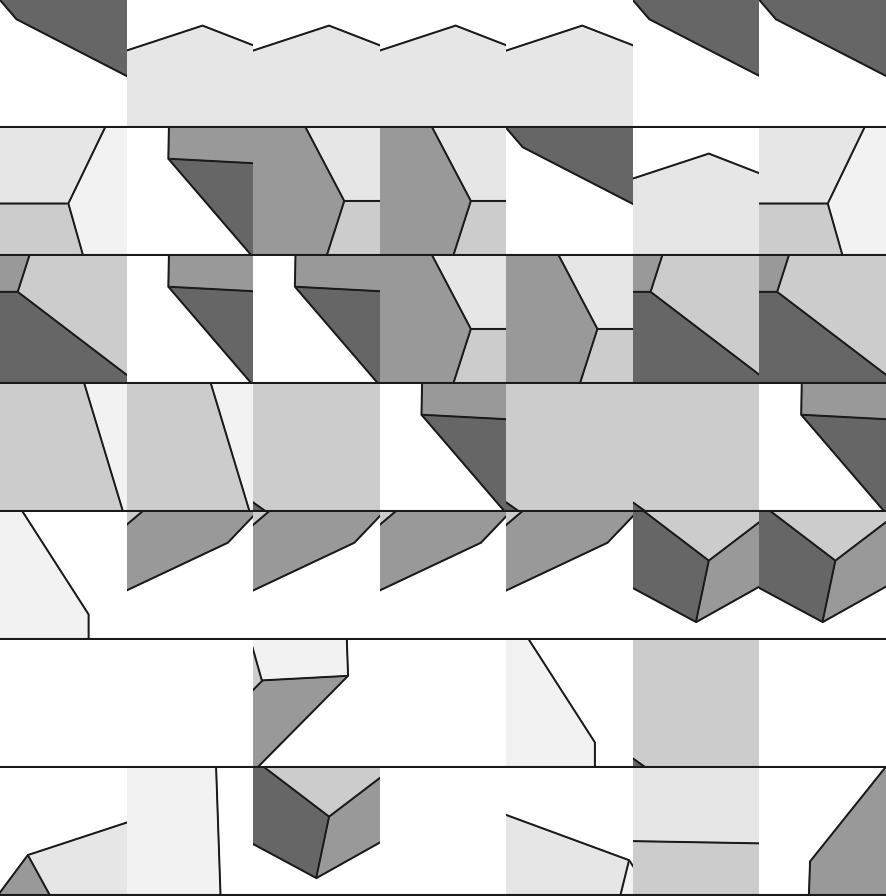
A Shadertoy shader for this pattern:

```glsl
const float WHITE = 1.0, PALE = 0.95, LIGHT = 0.9, SILVER = 0.8, GREY = 0.6, DARK = 0.4, INK = 0.1;
const float KEEP = -1.0; // sector that leaves the tone beneath untouched

uint hash(uint n) {
    n = (n ^ 61u) ^ (n >> 16);
    n *= 9u;
    n ^= n >> 4;
    n *= 668265u;
    return n ^ (n >> 15);
}

// Position of a tile in a shuffled deck, so each motif keeps its share
int shuffledRank(int tile) {
    uint own = hash(uint(tile) + 137u);
    int rank = 0;
    for (int i = 0; i < 49; i++) rank += hash(uint(i) + 137u) < own ? 1 : 0;
    return rank;
}

float stroke(float dist, float blur) {
    return 1.0 - smoothstep(0.008 - blur, 0.008 + blur, dist);
}

float rayDistance(vec2 q, float degrees) {
    vec2 dir = vec2(cos(radians(degrees)), sin(radians(degrees)));
    return length(q - dir * max(dot(q, dir), 0.0));
}

// Three faces meeting at a vertex: rising ray angles in degrees,
// tones counterclockwise from the first ray, ink only between unlike tones
void corner(inout float tone, vec2 p, float blur, vec2 vertex, vec3 rays, vec3 faces) {
    vec2 q = p - vertex;
    float angle = mod(degrees(atan(q.y, q.x)), 360.0);
    float face = angle < rays.x || angle >= rays.z ? faces.z : angle < rays.y ? faces.x : faces.y;
    if (face >= 0.0) tone = face;
    float edge = 9.0;
    if (faces.z != faces.x) edge = min(edge, rayDistance(q, rays.x));
    if (faces.x != faces.y) edge = min(edge, rayDistance(q, rays.y));
    if (faces.y != faces.z) edge = min(edge, rayDistance(q, rays.z));
    tone = mix(tone, INK, stroke(edge, blur));
}

// Cropped views of a faceted solid, chosen by rank
float motif(int rank, vec2 p, float blur) {
    float tone = WHITE;
    if (rank < 5) // broad roof
        corner(tone, p, blur, vec2(0.6, 0.8), vec3(198, 270, 339), vec3(LIGHT, LIGHT, WHITE));
    else if (rank < 9) // dark overhang
        corner(tone, p, blur, vec2(0.13, 0.85), vec3(131, 240, 333), vec3(WHITE, WHITE, DARK));
    else if (rank < 12) // dark three-face joint
        corner(tone, p, blur, vec2(0.14, 0.72), vec3(72, 180, 323), vec3(GREY, DARK, SILVER));
    else if (rank < 17) // left silhouette
        corner(tone, p, blur, vec2(0.33, 0.76), vec3(89, 311, 357), vec3(WHITE, DARK, GREY));
    else if (rank < 19) // light three-face joint
        corner(tone, p, blur, vec2(0.54, 0.41), vec3(64, 180, 286), vec3(LIGHT, SILVER, PALE));
    else if (rank < 23) // grey flank
        corner(tone, p, blur, vec2(0.72, 0.43), vec3(0, 118, 252), vec3(LIGHT, GREY, SILVER));
    else if (rank < 27) { // grey underside
        corner(tone, p, blur, vec2(0.8, 0.76), vec3(46, 120, 205), vec3(GREY, GREY, WHITE));
        corner(tone, p, blur, vec2(0.06, 0.95), vec3(40, 130, 220), vec3(SILVER, SILVER, KEEP));
    } else if (rank < 29) // pale right silhouette
        corner(tone, p, blur, vec2(0.7, 0.2), vec3(123, 200, 270), vec3(PALE, PALE, WHITE));
    else if (rank < 33) // flat face with a dark tip
        corner(tone, p, blur, vec2(0.05, 0.04), vec3(145, 235, 325), vec3(DARK, DARK, SILVER));
    else if (rank < 35) // slanting edge
        corner(tone, p, blur, vec2(0.82, 0.5), vec3(107, 190, 287), vec3(SILVER, SILVER, PALE));
    else if (rank < 38) { // blunt lower point
        corner(tone, p, blur, vec2(0.6, 0.62), vec3(37, 143, 258), vec3(SILVER, DARK, GREY));
        corner(tone, p, blur, vec2(0.5, 0.14), vec3(29, 152, 270), vec3(KEEP, WHITE, WHITE));
    } else if (rank == 38) // upright edge
        corner(tone, p, blur, vec2(0.725, 0.5), vec3(92, 180, 272), vec3(PALE, PALE, WHITE));
    else if (rank == 39) // grey left silhouette
        corner(tone, p, blur, vec2(0.4, 0.27), vec3(51, 180, 268), vec3(WHITE, WHITE, GREY));
    else if (rank == 40) // level edge
        corner(tone, p, blur, vec2(0.5, 0.42), vec3(90, 179, 359), vec3(LIGHT, SILVER, LIGHT));
    else if (rank == 41) // upper left peak
        corner(tone, p, blur, vec2(0.22, 0.32), vec3(18, 233, 299), vec3(WHITE, GREY, LIGHT));
    else if (rank == 42) { // right silhouette
        corner(tone, p, blur, vec2(0.75, 0.72), vec3(92, 183, 225), vec3(PALE, GREY, WHITE));
        corner(tone, p, blur, vec2(0.07, 0.68), vec3(106, 180, 225), vec3(SILVER, SILVER, KEEP));
    } else if (rank == 43) // upper right peak
        corner(tone, p, blur, vec2(0.97, 0.28), vec3(160, 256, 304), vec3(LIGHT, PALE, WHITE));
    return tone;
}

void mainImage(out vec4 fragColor, in vec2 fragCoord) {
    vec2 grid = fragCoord / iResolution.xy * 7.0;
    float blur = 4.2 / iResolution.y;
    ivec2 cell = ivec2(floor(grid));
    vec2 p = fract(grid);

    float tone = motif(shuffledRank(cell.x + 7 * cell.y), p, blur);

    // Rule beneath each row
    tone = mix(tone, INK, stroke(p.y - 0.008, blur));
    fragColor = vec4(vec3(tone), 1.0);
}
```
